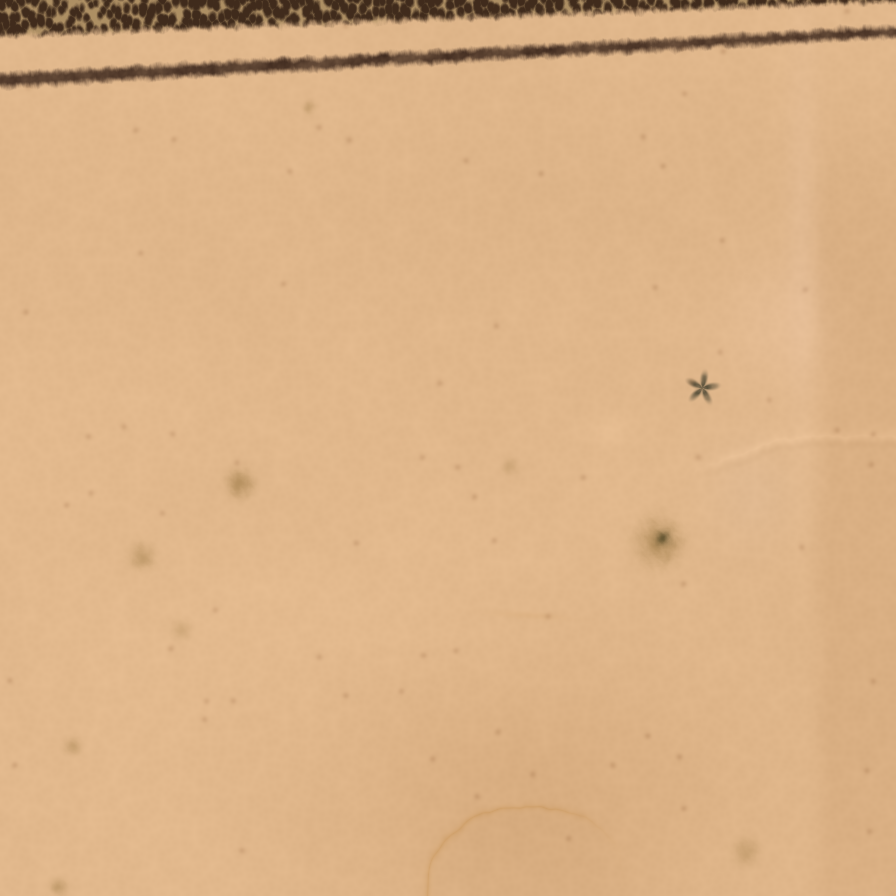
Give the GLSL for this texture, as a Shadertoy shader.

```glsl
// Aged tan paper with a speckled dark border and a slanted ink rule along the top.
// Layered sines give broad tone and wobble, cellular noise gives grain and ink;
// soft distance shapes add foxing spots, creases and a faint water ring.

vec2 hash2(vec2 p) {
    vec3 q = fract(p.xyx * vec3(0.1031, 0.1030, 0.0973));
    q += dot(q, q.yzx + 33.33);
    return fract((q.xx + q.yz) * q.zy);
}

// Distance to the nearest scattered point, about 0 to 1
float cells(vec2 p) {
    vec2 cell = floor(p), local = fract(p);
    float nearest = 2.0;
    for (int j = -1; j <= 1; j++)
        for (int i = -1; i <= 1; i++) {
            vec2 o = vec2(i, j);
            nearest = min(nearest, length(o + hash2(cell + o) - local));
        }
    return nearest;
}

// Layered, rotated sines, about -1 to 1
float waves(vec2 p) {
    float sum = 0.0, amp = 0.5;
    for (int i = 0; i < 4; i++) {
        sum += amp * sin(p.x + 1.7 * sin(p.y)) * cos(p.y + 0.6);
        p = mat2(1.6, 1.2, -1.2, 1.6) * p + 2.3;
        amp *= 0.55;
    }
    return sum;
}

float blob(vec2 p, vec2 radius) {
    p /= radius;
    return exp(-dot(p, p));
}

// Foxing spot with an irregular outline; s holds centre, radius and strength
float spot(vec2 uv, vec4 s) {
    vec2 d = uv - s.xy;
    d += 0.3 * s.z * vec2(waves(uv * 150.0), waves(uv.yx * 150.0 + 4.0));
    return s.w * blob(d, vec2(s.z));
}

void mainImage(out vec4 fragColor, in vec2 fragCoord) {
    vec2 uv = fragCoord / iResolution.xy;
    float px = 1.0 / iResolution.y;
    float fine = cells(uv * 110.0);
    float coarse = cells(uv * 38.0 + 9.0);

    // Paper: broad tone and fine grain
    vec3 col = vec3(0.882, 0.720, 0.548);
    col += 0.010 * waves(uv * 7.0) + 0.014 * (fine - 0.5) + 0.012 * (coarse - 0.5);
    col += 0.012 * blob(uv - vec2(0.12, 0.35), vec2(0.3, 0.25));
    col -= vec3(0.030, 0.036, 0.040) * blob(uv - vec2(0.60, 0.10), vec2(0.22, 0.15));
    col -= 0.012 * blob(uv - vec2(0.55, 0.75), vec2(0.3, 0.12));

    // Worn fold on the right: shaded strip, pale streak and ragged crease
    float foldX = 0.905 + 0.006 * waves(uv * 18.0);
    float shade = smoothstep(foldX - 0.01, foldX + 0.025, uv.x);
    col -= vec3(0.024, 0.028, 0.030) * shade * smoothstep(0.95, 0.7, uv.y);
    col += vec3(0.012, 0.016, 0.028) * blob(uv - vec2(0.895, 0.75), vec2(0.018, 0.22));
    col += vec3(0.020, 0.022, 0.032) * blob(uv - vec2(0.87, 0.64), vec2(0.06, 0.07));
    col += vec3(-0.004, 0.003, 0.015) * blob(uv - vec2(0.84, 0.45), vec2(0.05, 0.06));
    float creaseY = 0.512 - 0.38 * max(0.875 - uv.x, 0.0) + 0.006 * waves(uv.xx * 35.0);
    float creaseSpan = smoothstep(0.75, 0.83, uv.x);
    col += 0.035 * creaseSpan * exp(-abs(uv.y - creaseY) / 0.006);
    col -= 0.018 * creaseSpan * smoothstep(0.008, 0.0, abs(uv.y - creaseY + 0.009));
    col += 0.022 * blob(uv - vec2(0.68, 0.52), vec2(0.025, 0.016));

    // Water ring rising from the lower edge
    vec2 ring = uv - vec2(0.588, -0.005);
    float ringDist = length(ring * vec2(1.0, 1.06)) - 0.116 - 0.009 * waves(uv * 22.0);
    float ringFade = smoothstep(0.12, 0.02, ring.x);
    col -= vec3(0.035, 0.052, 0.085) * ringFade * exp(-abs(ringDist) / 0.003);
    col -= 0.008 * smoothstep(0.01, -0.02, ringDist);
    float tide = uv.y - 0.315 + 0.06 * (uv.x - 0.56);
    col -= vec3(0.01, 0.015, 0.025) * blob(vec2(uv.x - 0.59, tide), vec2(0.04, 0.004));

    // Brown and olive foxing
    float fox = spot(uv, vec4(0.268, 0.460, 0.013, 0.50))
        + spot(uv, vec4(0.159, 0.378, 0.012, 0.36))
        + spot(uv, vec4(0.202, 0.297, 0.009, 0.22))
        + spot(uv, vec4(0.081, 0.167, 0.008, 0.32))
        + spot(uv, vec4(0.833, 0.049, 0.012, 0.28))
        + spot(uv, vec4(0.065, 0.010, 0.008, 0.36))
        + spot(uv, vec4(0.569, 0.479, 0.008, 0.22))
        + spot(uv, vec4(0.345, 0.880, 0.006, 0.30))
        + spot(uv, vec4(0.735, 0.395, 0.021, 0.55));
    col = mix(col, vec3(0.56, 0.43, 0.22), min(fox, 1.0));
    col = mix(col, vec3(0.28, 0.25, 0.13), spot(uv, vec4(0.740, 0.399, 0.007, 0.7)));

    // Dark speck with small arms
    vec2 speck = uv - vec2(0.784, 0.567);
    float arms = 0.010 + 0.006 * sin(5.0 * atan(speck.y, speck.x) + 0.8);
    float speckInk = smoothstep(arms + 0.007, arms - 0.008, length(speck));
    col = mix(col, vec3(0.25, 0.24, 0.17), 0.85 * speckInk * (0.65 + 0.5 * fine));

    // Sparse tiny flecks
    vec2 fleckCell = floor(uv * 24.0);
    vec2 fleck = fract(uv * 24.0) - 0.2 - 0.6 * hash2(fleckCell);
    float fleckOn = step(0.86, hash2(fleckCell + 31.0).x);
    col -= vec3(0.06, 0.065, 0.06) * fleckOn * blob(fleck, vec2(0.09));

    // Slanted ink rule with ragged, soft edges
    float rough = 0.0022 * waves(uv * vec2(230.0, 90.0)) + 0.003 * (fine - 0.5);
    float ruleDist = abs(uv.y - 0.910 - 0.0545 * uv.x - 0.0012 * waves(uv.xx * 16.0));
    float halfWidth = mix(0.0065, 0.0048, uv.x) + rough;
    float rule = smoothstep(halfWidth + 0.004 + px, halfWidth - 0.004, ruleDist);
    col = mix(col, vec3(0.22, 0.14, 0.10), rule * (0.82 + 0.18 * waves(uv * 70.0)));

    // Speckled border, with a worn patch near the left corner
    float edge = uv.y - 0.960 - 0.039 * uv.x + 1.3 * rough;
    float border = smoothstep(-0.004 - px, 0.005, edge);
    float speckle = cells(uv * vec2(125.0, 85.0) + 5.0) + 0.22 * waves(uv * 140.0);
    speckle += 0.22 * blob(uv - vec2(0.10, 0.988), vec2(0.045, 0.02));
    vec3 ink = mix(vec3(0.25, 0.17, 0.11), vec3(0.68, 0.56, 0.39), smoothstep(0.35, 0.90, speckle));
    col = mix(col, ink, border);

    fragColor = vec4(clamp(col, 0.0, 1.0), 1.0);
}
```
